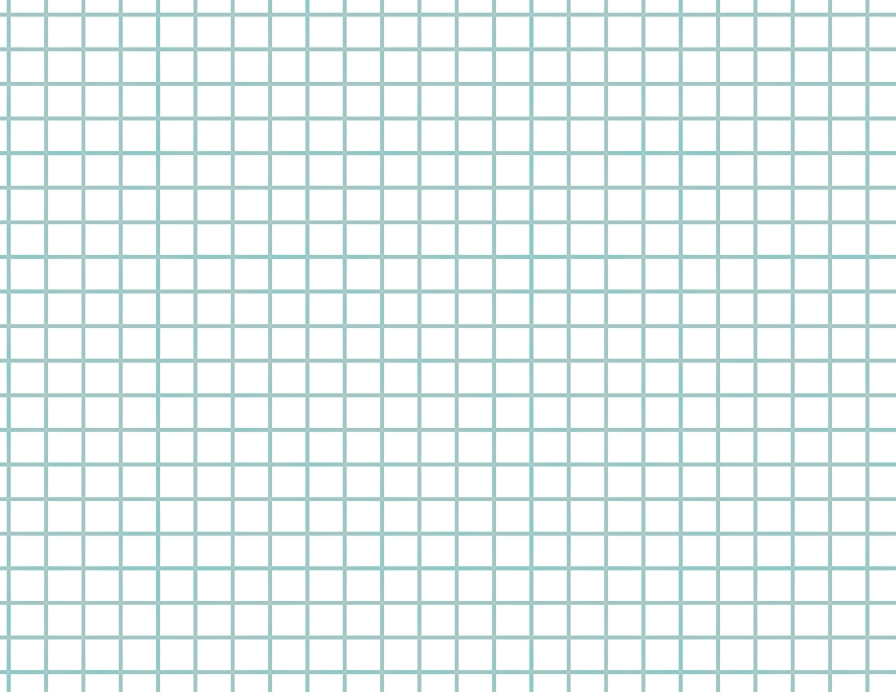
This pattern is drawn by a Shadertoy shader. Its source:

```glsl
const vec2  REPEATS     = vec2(24.0, 20.0);   // cells across, down
const vec2  LINE_PHASE  = vec2(0.234, 0.575); // first line, in cells from lower left
const float LINE_WIDTH  = 0.0056;             // fraction of canvas height
const float WIDTH_DRIFT = 0.0004;
const float HALO_REACH  = 0.0030;
const float HALO_AMOUNT = 0.75;
const float CROSS_FADE  = 0.12;

const vec3 PAPER     = vec3(0.995, 1.0, 0.995);
const vec3 HALO      = vec3(0.93, 0.99, 0.98);
const vec3 GREY_TEAL = vec3(0.64, 0.77, 0.76);
const vec3 TEAL      = vec3(0.56, 0.78, 0.77);

const float TAU = 6.2831853;

// Layered sines with whole cycles, so every line wraps at the canvas edges.
vec2 lineDrift(vec2 lineId, vec2 along) {
    vec2 turn = lineId / REPEATS;
    vec2 perLine = sin(TAU * (7.0 * turn + 0.13)) + sin(TAU * (5.0 * turn + 0.41));
    vec2 perSpan = sin(TAU * (3.0 * along + 4.0 * turn)) + sin(TAU * (11.0 * along - 2.0 * turn));
    return 0.3 * perLine + 0.2 * perSpan;
}

void mainImage(out vec4 fragColor, in vec2 fragCoord) {
    vec2 uv = fragCoord / iResolution.xy;
    float pixel = 1.0 / iResolution.y;

    // Distance to the nearest vertical (x) and horizontal (y) line
    vec2 cell = uv * REPEATS - LINE_PHASE;
    vec2 nearest = round(cell);
    vec2 cellSize = vec2(iResolution.x / iResolution.y, 1.0) / REPEATS;
    vec2 dist = abs(cell - nearest) * cellSize;

    // Line coverage and pale fringe
    vec2 drift = lineDrift(mod(nearest, REPEATS), uv.yx);
    vec2 edge = dist - 0.5 * (LINE_WIDTH + WIDTH_DRIFT * drift);
    vec2 ink = clamp(0.5 - edge / pixel, 0.0, 1.0);
    vec2 fringe = 1.0 - smoothstep(0.0, HALO_REACH, edge);

    // Uneven ink, with slightly lighter crossings
    vec2 tealShare = smoothstep(-0.1, 0.9, drift);
    vec3 vertical = mix(GREY_TEAL, TEAL, tealShare.x);
    vec3 horizontal = mix(GREY_TEAL, TEAL, tealShare.y);
    vec3 inkColor = mix(vertical, horizontal, ink.y / max(ink.x + ink.y, 0.001));
    inkColor = mix(inkColor, PAPER, CROSS_FADE * ink.x * ink.y);

    vec3 color = mix(PAPER, HALO, HALO_AMOUNT * max(fringe.x, fringe.y));
    color = mix(color, inkColor, max(ink.x, ink.y));
    fragColor = vec4(color, 1.0);
}
```
